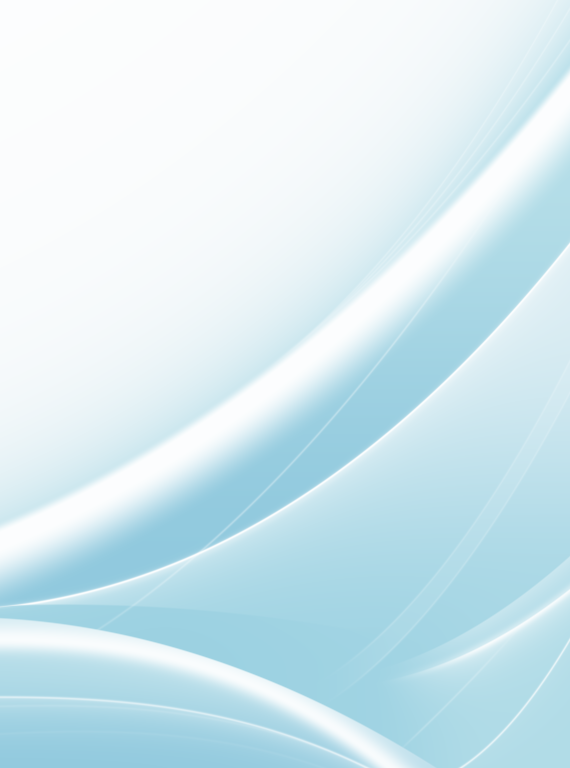
Reproduce this background procedurally as a Shadertoy shader.

```glsl
// Pale blue abstract background of sweeping, softly glowing curved ribbons.
#define WHITE vec3(0.99, 0.994, 0.996)
#define MIST vec3(0.85, 0.925, 0.95)
#define AQUA vec3(0.71, 0.87, 0.91)
#define DEEP vec3(0.57, 0.79, 0.87)
#define GLOW_REACH 0.070
#define RIBBON_CORE 0.026
#define RIBBON_FADE 0.105
#define LINE_WIDTH 0.0017

// Approximate signed distance above the cubic y = k.x + k.y x + k.z x^2 + k.w x^3.
float above(vec2 p, vec4 k) {
    float x = p.x;
    float height = k.x + x * (k.y + x * (k.z + x * k.w));
    float slope = k.y + x * (2.0 * k.z + 3.0 * x * k.w);
    return (p.y - height) / sqrt(1.0 + slope * slope);
}

// Antialiased half-plane mask.
float fill(float d) {
    float soft = max(0.0015, 0.8 / iResolution.y);
    return smoothstep(-soft, soft, d);
}

float bell(float d, float width) {
    return exp(-d * d / (width * width));
}

float hairline(float d) {
    return bell(d, max(LINE_WIDTH, 0.8 / iResolution.y));
}

// Light that starts at an edge and fades below it.
float trail(float d, float reach) {
    return fill(-d) * exp(min(-d, 0.0) / reach) * step(0.0, -d) * 0.0
         + fill(-d) * exp(-max(-d, 0.0) / reach);
}

void mainImage(out vec4 fragColor, in vec2 fragCoord) {
    vec2 p = fragCoord / iResolution.xy;

    // White sky with a blue glow gathering along the main ribbon.
    vec4 ribbon = vec4(0.316, 0.3105, 0.2415, 0.043);
    float d = above(p, ribbon);
    float glow = exp(-max(d, 0.0) / GLOW_REACH);
    vec3 col = WHITE - vec3(0.035, 0.025, 0.02) * exp(-max(d, 0.0) / 0.25);
    col = mix(col, vec3(0.66, 0.85, 0.90), glow * mix(0.55, 0.80, smoothstep(0.6, 1.0, p.x)));

    // Fan of faint veils peeling off the ribbon at the upper right.
    float peel = max(p.x - 0.45, 0.0);
    for (int i = 0; i < 3; i++) {
        float veil = d - (0.09 + 0.10 * float(i)) * peel * peel;
        float shown = smoothstep(0.45, 0.65, p.x);
        col = mix(col, WHITE, shown * (0.22 * hairline(veil) + 0.10 * trail(veil, 0.02)));
    }

    // Main ribbon: white crest melting into blue.
    vec3 blue = mix(DEEP, AQUA, smoothstep(0.28, 0.82, p.y));
    vec3 band = mix(WHITE, blue, smoothstep(RIBBON_CORE, RIBBON_FADE, -d));
    col = mix(col, band, smoothstep(-0.006, 0.010, -d));

    // Misty sheet below the second, sharper edge.
    float sheet = above(p, vec4(0.2096, 0.08, 0.33, 0.064));
    vec3 mist = mix(vec3(0.63, 0.83, 0.89), MIST, smoothstep(0.13, 0.62, p.y));
    mist = mix(mist, AQUA, 0.55 * smoothstep(0.65, 1.0, p.x) * smoothstep(0.35, 0.1, p.y));
    mist = mix(mist, WHITE, 0.38 * trail(sheet, 0.035));
    col = mix(col, mist, fill(-sheet));
    col = mix(col, WHITE, 0.75 * hairline(sheet + 0.001) + 0.25 * bell(sheet + 0.003, 0.006));

    // Darker pool under the sheet.
    float pool = above(p, vec4(0.211, 0.03, -0.13, 0.0));
    float poolShown = fill(-pool) * fill(-sheet) * smoothstep(0.80, 0.25, p.x);
    col = mix(col, vec3(0.60, 0.815, 0.88), 0.75 * poolShown);

    // Long translucent line crossing the ribbon and the sheet.
    float crossing = above(p, vec4(0.11, 0.33, 0.45, 0.0));
    float crossingShown = smoothstep(0.95, 0.70, p.x) * mix(0.16, 0.32, smoothstep(0.15, 0.4, p.x));
    col = mix(col, WHITE, crossingShown * hairline(crossing));

    // Pair of rising streaks with a faint band between them.
    vec2 q = vec2(p.x - 0.58, p.y);
    float upperStreak = above(q, vec4(0.121, 0.5, 1.13, 0.0));
    float lowerStreak = above(q, vec4(0.088, 0.5, 1.08, 0.0));
    float streakShown = smoothstep(-0.03, 0.12, q.x);
    float between = fill(-upperStreak) * fill(lowerStreak);
    col = mix(col, WHITE, streakShown * (0.10 * between
        + 0.16 * (hairline(upperStreak) + hairline(lowerStreak))));

    // Right-hand swoosh: two edges with light between them.
    vec2 s = vec2(p.x - 0.65, p.y);
    float swooshTop = above(s, vec4(0.125, 0.20, 0.66, 0.0));
    float swooshLow = above(s, vec4(0.110, 0.12, 0.66, 0.0));
    float swooshShown = smoothstep(0.0, 0.22, s.x);
    col = mix(col, AQUA, 0.5 * fill(-swooshLow) * swooshShown);
    col = mix(col, WHITE, swooshShown * (0.38 * trail(swooshTop, 0.035)
        + 0.48 * trail(swooshLow, 0.022) + 0.35 * bell(swooshLow, 0.006)));

    // Fine arcs in the lower right corner.
    float corner = above(vec2(p.x - 0.816, p.y), vec4(0.004, 0.52, 2.0, 0.0));
    float faint = above(vec2(p.x - 0.72, p.y), vec4(0.036, 0.7, 0.35, 0.0));
    col = mix(col, WHITE, step(0.78, p.x) * (0.65 * hairline(corner) + 0.10 * trail(corner, 0.03)));
    col = mix(col, WHITE, 0.20 * hairline(faint) * smoothstep(0.68, 0.75, p.x) * smoothstep(0.95, 0.82, p.x));

    // Lower left arch: pale fringe, white core and a blue hollow.
    float arch = above(p, vec4(0.195, -0.04, -0.28, 0.0));
    float core = above(p, vec4(0.167, 0.0, -0.20, -0.229));
    vec3 hollow = mix(DEEP, AQUA, smoothstep(0.0, 0.14, p.y) * 0.7);
    col = mix(col, hollow, fill(-arch));
    float coreLight = core > 0.0 ? bell(core, 0.024) : bell(core, 0.015);
    col = mix(col, WHITE, fill(-arch) * (0.42 * exp(min(arch, 0.0) / 0.05)));
    col = mix(col, WHITE, fill(-arch) * 0.94 * coreLight);

    // Nested arcs below the core, dimming downwards.
    for (int i = 0; i < 4; i++) {
        float n = float(i);
        float arc = above(p, vec4(0.0925 - 0.012 * n * n, 0.02 * n, -0.10, -0.19));
        float power = i == 0 ? 0.72 : 0.16 / n;
        float ends = smoothstep(0.85, 0.65, p.x);
        col = mix(col, WHITE, ends * power * (0.65 * hairline(arc) + 0.35 * trail(arc, 0.012)));
    }
    fragColor = vec4(clamp(col, 0.0, 1.0), 1.0);
}
```
